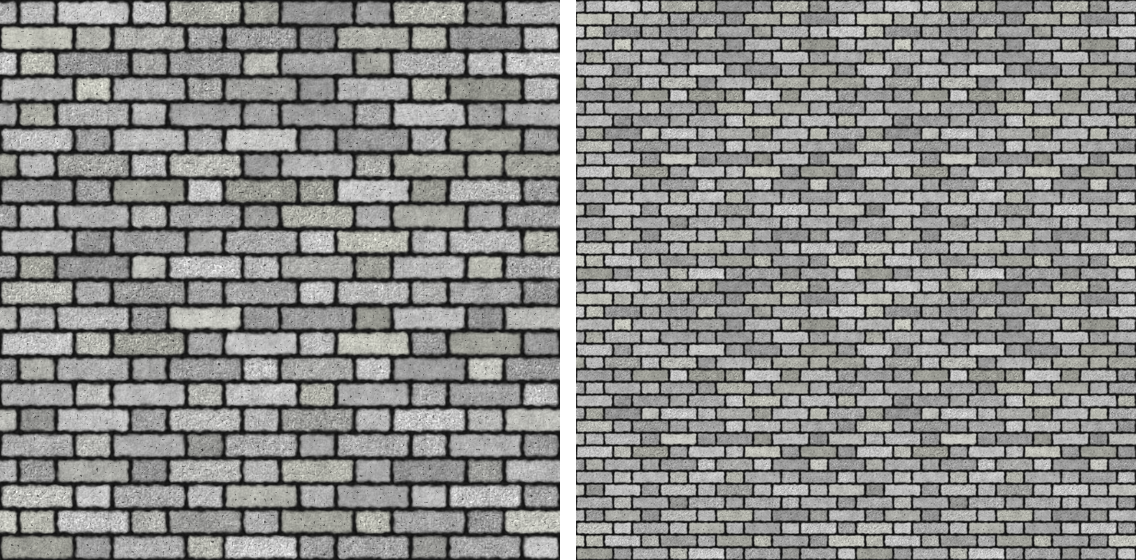
Left: one tile. Right: repeated 2 by 2.
Write a three.js fragment shader that draws this texture.

```glsl
varying vec2 vUv;

float hash(vec2 p) {
  vec3 q = fract(vec3(p.xyx) * 0.1031);
  q += dot(q, q.yzx + 33.33);
  return fract((q.x + q.y) * q.z);
}

vec2 gradient(vec2 cell, float period) {
  float angle = 6.2832 * hash(mod(cell, period) + 7.0);
  return vec2(cos(angle), sin(angle));
}

// Gradient noise that wraps after a whole number of cells
float noise(vec2 p, float period) {
  vec2 i = floor(p), f = fract(p);
  vec2 u = f * f * f * (f * (f * 6.0 - 15.0) + 10.0);
  vec2 e = vec2(1.0, 0.0);
  float a = dot(gradient(i, period), f);
  float b = dot(gradient(i + e.xy, period), f - e.xy);
  float c = dot(gradient(i + e.yx, period), f - e.yx);
  float d = dot(gradient(i + e.xx, period), f - e.xx);
  return mix(mix(a, b, u.x), mix(c, d, u.x), u.y);
}

float layer(vec2 uv, float cells, float seed) {
  return noise(uv * cells + floor(seed * 97.0), cells);
}

float roundedBox(vec2 p, vec2 halfSize, float radius) {
  vec2 q = abs(p) - halfSize + radius;
  return length(max(q, 0.0)) + min(max(q.x, q.y), 0.0) - radius;
}

// Chiselled surface: lumps, creases and grit
float relief(vec2 uv, float seed) {
  float crease = 1.0 - smoothstep(0.0, 0.16, abs(layer(uv, 72.0, seed)));
  return layer(uv, 90.0, seed) + 0.5 * layer(uv, 200.0, seed) - 0.45 * crease;
}

void main() {
  // Courses of alternating long and short bricks, every other one shifted
  float course = mod(floor(vUv.y * 22.0), 22.0);
  float along = vUv.x * 5.0 - 0.5 * mod(course, 2.0);
  float f = fract(along);
  float isShort = step(0.664, f);
  vec2 id = vec2(mod(floor(along), 5.0) * 2.0 + isShort, course);
  float seed = hash(id + 3.0);
  float rough = hash(id + 41.0);

  // Position inside the brick, in course heights
  vec2 local = vec2((f - mix(0.332, 0.832, isShort)) * 4.4, fract(vUv.y * 22.0) - 0.5);
  vec2 halfSize = vec2(mix(0.332, 0.168, isShort) * 4.4, 0.5);

  // Uneven worn outline
  float edge = roundedBox(local, halfSize - 0.065, 0.13);
  edge += 0.07 * layer(vUv, 66.0, seed) + 0.035 * layer(vUv, 130.0, seed);
  float brickMask = smoothstep(0.055, -0.065, edge);

  // Tone of each brick, some slightly warm
  float tone = mix(0.57, 0.78, hash(id + 17.0));
  vec3 tint = mix(vec3(1.0), vec3(0.995, 1.0, 0.95), smoothstep(0.45, 0.9, hash(id + 71.0)));

  // Light from the upper left across the relief
  float slope = relief(vUv, seed) - relief(vUv + vec2(-0.0016, 0.0016), seed);
  float middle = smoothstep(0.0, -0.25, edge);
  tone += slope * mix(0.05, 0.17, rough) * middle;

  // Blotches and grain
  tone += 0.08 * layer(vUv, 34.0, seed) + 0.07 * layer(vUv, 110.0, seed);
  tone += mix(0.07, 0.2, rough) * layer(vUv, 256.0, seed);

  // Pale chips and dark pits
  float chips = smoothstep(0.28, 0.5, layer(vUv, 150.0, rough));
  float pits = smoothstep(0.34, 0.52, layer(vUv, 170.0, hash(id + 9.0)));
  tone += middle * (0.16 * chips * rough - 0.25 * pits);

  // Rounded rim falling into the dark joint
  tone *= mix(0.76, 1.0, smoothstep(0.0, -0.13, edge));
  float mortar = 0.09 + 0.06 * layer(vUv, 180.0, 0.3);
  vec3 color = mix(vec3(mortar), tone * tint, brickMask);

  gl_FragColor = vec4(clamp(color, 0.0, 1.0), 1.0);
}
```
